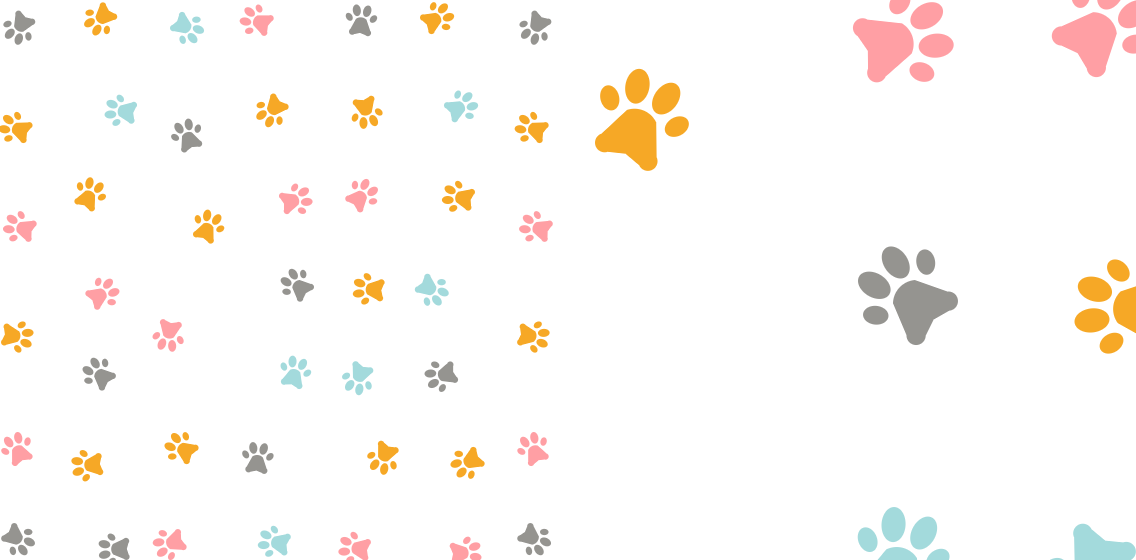
Left: the whole. Right: its middle third, enlarged.
Write a Shadertoy shader that draws this pattern.

```glsl
// Scattered paw prints in four flat colours on white.
// Each cell of a loose column layout holds one jittered, randomly turned paw,
// built from signed distances: a tapered, mirrored pad and four ellipse toes.

const vec3 PAPER  = vec3(1.0);
const vec3 GREY   = vec3(0.585, 0.580, 0.565);
const vec3 BLUE   = vec3(0.640, 0.855, 0.862);
const vec3 PINK   = vec3(1.000, 0.625, 0.645);
const vec3 ORANGE = vec3(0.965, 0.660, 0.150);

const float TAU = 6.2831853;
const float PAW_SIZE = 0.0286;           // paw radius, canvas units
const float COLUMN_STEP = 0.1536;
const float COLUMNS = 6.0;               // columns before the layout repeats
const vec2  FIRST_PAW = vec2(0.033, 0.040);
const float LAST_ROW = 0.972;
const vec2  JITTER = vec2(0.040, 0.018);

vec3 hash32(vec2 p) {
    vec3 q = fract(p.xyx * vec3(0.1031, 0.1030, 0.0973));
    q += dot(q, q.yxz + 33.33);
    return fract((q.xxy + q.yzz) * q.zyx);
}

mat2 rotation(float angle) {
    float c = cos(angle), s = sin(angle);
    return mat2(c, s, -s, c);
}

float ellipseDistance(vec2 p, vec2 radii) {
    float k = length(p / radii);
    return k * (k - 1.0) / max(length(p / (radii * radii)), 1e-4);
}

// Segment whose thickness goes from startRadius to endRadius
float taperDistance(vec2 p, vec2 a, vec2 b, float startRadius, float endRadius) {
    vec2 axis = b - a;
    float t = clamp(dot(p - a, axis) / dot(axis, axis), 0.0, 1.0);
    return length(p - a - axis * t) - mix(startRadius, endRadius, t);
}

// Toe placed at an angle from the paw axis, leaning partly outwards
float toeDistance(vec2 p, float angle, float reach, vec2 radii) {
    vec2 centre = reach * vec2(sin(angle), cos(angle));
    return ellipseDistance(rotation(0.7 * angle) * (p - centre), radii);
}

// Upright paw of about unit radius, toes towards +y
float pawDistance(vec2 p) {
    p = vec2(abs(p.x), p.y + 0.41);
    float pad = taperDistance(p, vec2(0.0, 0.09), vec2(0.49, -0.345), 0.5, 0.2);
    float innerToe = toeDistance(p, 0.314, 1.055, vec2(0.25, 0.365));
    float outerToe = toeDistance(p, 0.94, 0.94, vec2(0.195, 0.265));
    return min(pad, min(innerToe, outerToe));
}

// Evenly spread choice of colour, loosened by a random value
vec3 pawColour(vec2 cell, float random) {
    float pick = 4.0 * fract(dot(cell, vec2(0.7549, 0.5698)) + 0.25 * random);
    return pick < 1.0 ? GREY : pick < 2.0 ? PINK : pick < 3.0 ? BLUE : ORANGE;
}

void mainImage(out vec4 fragColor, in vec2 fragCoord) {
    vec2 uv = fragCoord / iResolution.y;
    vec2 p = vec2(uv.x, 1.0 - uv.y) - FIRST_PAW;

    // Columns repeat; two of them hold six rows, the others seven
    float column = floor(p.x / COLUMN_STEP + 0.5);
    float wrapped = mod(column, COLUMNS);
    float rows = abs(wrapped - 1.0) == 1.0 ? 6.0 : 7.0;
    float rowStep = (LAST_ROW - FIRST_PAW.y) / (rows - 1.0);
    float row = floor(p.y / rowStep + 0.5);

    // Random place and turn; the outer columns stay nearly straight
    vec2 cell = vec2(wrapped, row);
    vec3 random = hash32(cell + 17.0);
    vec2 jitter = JITTER * (2.0 * random.xy - 1.0);
    if (wrapped == 0.0) jitter.x *= 0.15;
    vec2 local = p - vec2(column * COLUMN_STEP, row * rowStep) - jitter;
    local = rotation(TAU * random.z) * local / PAW_SIZE;

    // Fill with a one-pixel soft edge
    float pixel = 1.0 / (iResolution.y * PAW_SIZE);
    float cover = clamp(0.5 - pawDistance(local) / pixel, 0.0, 1.0);
    vec3 ink = pawColour(cell, hash32(cell + 71.0).x);
    fragColor = vec4(mix(PAPER, ink, cover), 1.0);
}
```
